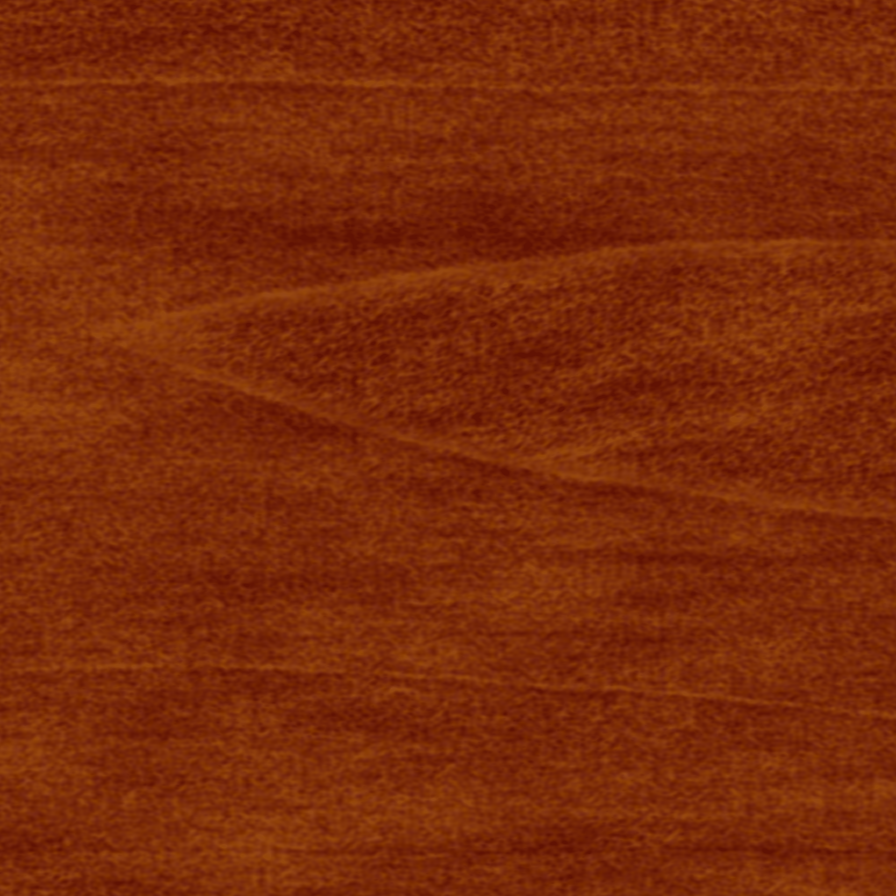
Give the GLSL for this texture, as a three.js fragment shader.

```glsl
// Red-brown stained wood with level grain, a cathedral figure opening to the right
// and a few pale growth lines. Gradient noise gives the mottling, cellular noise the
// dark pores, and distances to height curves give the figure and the lines.

#define DARK_STAIN  vec3(0.380, 0.070, 0.010)
#define MID_STAIN   vec3(0.480, 0.164, 0.034)
#define LIGHT_STAIN vec3(0.590, 0.278, 0.060)
#define GRAIN_SCALE vec2(125.0, 175.0)
#define PORE_SCALE  vec2(90.0, 150.0)
#define GRAIN_GAIN  0.42
#define STREAK_GAIN 0.25
#define CLOUD_GAIN  0.21
#define PORE_GAIN   0.34
#define LINE_GAIN   0.33
#define FIGURE_TILT 0.16
#define TIP_X       0.14

varying vec2 vUv;

vec2 hash2(vec2 p) {
  vec3 q = fract(p.xyx * vec3(0.1031, 0.1030, 0.0973));
  q += dot(q, q.yzx + 33.33);
  return fract((q.xx + q.yz) * q.zy);
}

// Slope of a random gradient at a lattice corner
float corner(vec2 cell, vec2 offset, vec2 f) {
  return dot(hash2(cell + offset) * 2.0 - 1.0, f - offset);
}

// Gradient noise, about -1 to 1
float noise(vec2 p) {
  vec2 i = floor(p), f = fract(p);
  vec2 u = f * f * f * (f * (f * 6.0 - 15.0) + 10.0);
  float low = mix(corner(i, vec2(0.0), f), corner(i, vec2(1.0, 0.0), f), u.x);
  float high = mix(corner(i, vec2(0.0, 1.0), f), corner(i, vec2(1.0), f), u.x);
  return mix(low, high, u.y) * 1.8;
}

float layeredNoise(vec2 p) {
  float sum = 0.0, gain = 0.75;
  for (int i = 0; i < 3; i++) {
    sum += gain * noise(p);
    p = p * 2.03 + 17.3;
    gain *= 0.6;
  }
  return sum;
}

// Cellular noise: soft flecks of random size around scattered points
float pores(vec2 p) {
  vec2 cell = floor(p);
  float fleck = 0.0;
  for (int y = -1; y <= 1; y++) {
    for (int x = -1; x <= 1; x++) {
      vec2 id = cell + vec2(float(x), float(y));
      float size = mix(0.1, 0.8, hash2(id + 71.0).x);
      float d = length(id + hash2(id) - p);
      fleck = max(fleck, size * (1.0 - smoothstep(0.0, size, d)));
    }
  }
  return fleck;
}

// Fine grain, long streaks, broad clouds and pores; rough strengthens the grain
float mottle(vec2 p, float rough) {
  float grain = 0.75 * noise(p * GRAIN_SCALE) + 0.55 * noise(p * GRAIN_SCALE * vec2(0.45, 0.55) + 40.3);
  float streak = layeredNoise(p * vec2(7.0, 45.0) + 9.4);
  float cloud = layeredNoise(p * vec2(3.0, 9.0) + 25.7);
  float pore = pores(p * PORE_SCALE) * smoothstep(-0.6, 0.6, streak - cloud + 0.5 * rough);
  return GRAIN_GAIN * (0.9 + 0.25 * rough) * grain + STREAK_GAIN * streak
    + CLOUD_GAIN * cloud - PORE_GAIN * pore;
}

float bell(float d, float width) {
  return exp(-d * d / (width * width));
}

// Soft oval patch around a centre
float patchAt(vec2 p, vec2 centre, vec2 size) {
  vec2 d = (p - centre) / size;
  return exp(-dot(d, d));
}

// Pale growth line with a dark edge on the side of the given sign
float growthLine(float d, float width, float side) {
  return bell(d, width) - 0.5 * bell(d - side * width * 2.2, width * 1.5);
}

void main() {
  vec2 p = vUv;
  float y = p.y + 0.004 * noise(vec2(p.x * 7.0, 3.4)) + 0.0015 * noise(vec2(p.x * 31.0, 8.4));

  // Cathedral figure: a wedge between an upper and a lower arm
  float s = max(p.x - TIP_X, 0.0);
  float above = y - (0.637 + 0.22 * s - 0.13 * s * s);
  float below = y - (0.612 - 0.38 * s + 0.19 * s * s);
  float open = smoothstep(TIP_X - 0.02, TIP_X + 0.12, p.x);
  float inside = open * smoothstep(-0.006, 0.012, below) * (1.0 - smoothstep(-0.012, 0.006, above));

  // Level grain outside, tilted grain within the figure
  float topBand = smoothstep(0.90, 0.97, p.y);
  float level = mottle(vec2(p.x, y), topBand);
  float tilted = mottle(vec2(p.x, y - FIGURE_TILT * p.x), 1.0);
  float tone = mix(level, tilted, inside);

  // Glowing arms of the figure, which calm the grain, and bands fanning out within it
  float fade = 0.85 + 0.35 * noise(vec2(p.x * 11.0, p.y * 3.0));
  float glow = bell(above + 0.010, 0.012) + bell(below - 0.010, 0.012);
  float arms = growthLine(above, 0.0045, 1.0) + growthLine(below, 0.0045, -1.0) + 0.6 * glow;
  float bands = bell(y - 0.46 - 0.20 * p.x, 0.011) + bell(y - 0.36 - 0.21 * p.x, 0.012);
  tone = 0.535 + tone * (1.0 - 0.35 * open * min(glow, 1.0)) - 0.05 * inside;
  tone += open * fade * (LINE_GAIN * arms + 0.22 * inside * smoothstep(0.35, 0.6, p.x) * bands);

  // Broad light and dark patches
  tone += 0.18 * patchAt(p, vec2(0.03, 0.57), vec2(0.14, 0.17));
  tone += 0.22 * patchAt(p, vec2(0.18, 0.63), vec2(0.06, 0.022));
  tone += 0.08 * patchAt(p, vec2(0.25, 0.18), vec2(0.3, 0.12));
  tone -= 0.25 * patchAt(p, vec2(0.42, 0.738), vec2(0.25, 0.028));
  tone -= 0.22 * patchAt(p, vec2(0.27, 0.52), vec2(0.14, 0.032));
  tone -= 0.20 * patchAt(p, vec2(0.85, 0.375), vec2(0.35, 0.008));

  // Nearly level growth lines above and below the figure
  float lower = y - 0.225 - 0.031 * cos(2.9 * (p.x - 0.2));
  tone += LINE_GAIN * fade * growthLine(y - 0.905 - 0.005 * sin(p.x * 6.0), 0.0035, -1.0);
  tone += LINE_GAIN * fade * growthLine(lower, 0.0033, -1.0) - 0.25 * fade * bell(y - 0.05, 0.003);

  // Stain colour, with a little red-violet drift in the grain
  tone = clamp(tone, 0.0, 1.0);
  vec3 wood = mix(DARK_STAIN, MID_STAIN, min(tone * 2.0, 1.0));
  wood = mix(wood, LIGHT_STAIN, max(tone * 2.0 - 1.0, 0.0));
  wood.b += 0.04 * noise(p * GRAIN_SCALE * 0.8 + 90.6) * smoothstep(0.0, 0.5, tone);
  gl_FragColor = vec4(wood, 1.0);
}
```
